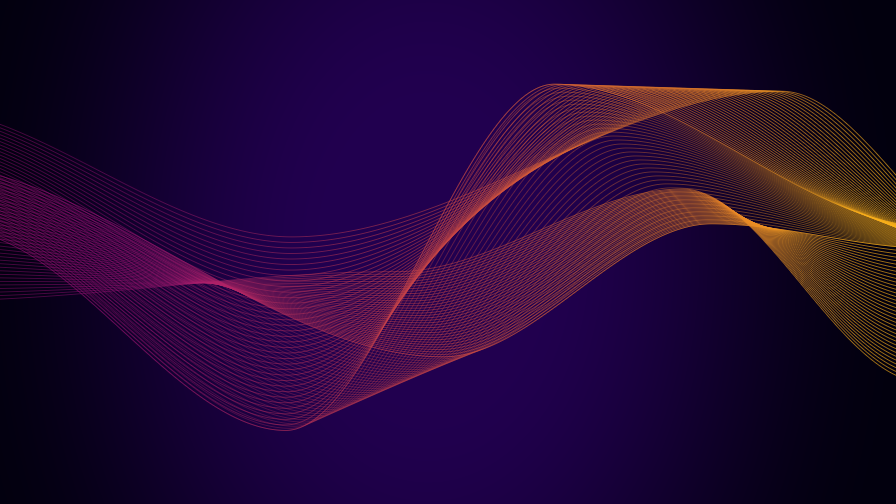
Give the GLSL for this background, as a WebGL 1 fragment shader.

```glsl
precision highp float;
// Twisting ribbons of fine magenta-to-gold lines over a dark violet glow.

uniform vec2 u_resolution;

#define LINES 36
#define LINE_WIDTH 0.0017
#define OPACITY_LEFT 0.52
#define OPACITY_RIGHT 0.78
#define GLOW_CENTER vec2(0.85, 0.50)
#define GLOW_INNER 0.18
#define GLOW_OUTER 0.96

const float ASPECT = 16.0 / 9.0;

const vec3 VIOLET  = vec3(0.130, 0.000, 0.310);
const vec3 NIGHT   = vec3(0.008, 0.000, 0.055);
const vec3 MAGENTA = vec3(0.620, 0.060, 0.470);
const vec3 CORAL   = vec3(0.800, 0.270, 0.270);
const vec3 ORANGE  = vec3(0.880, 0.460, 0.160);
const vec3 GOLD    = vec3(0.980, 0.690, 0.100);

// Height (x) and slope (y) of an eased step from one turning point to the next.
vec2 easedStep(vec2 from, vec2 to, float x) {
  float span = to.x - from.x;
  float u = clamp((x - from.x) / span, 0.0, 1.0);
  float rise = to.y - from.y;
  return rise * vec2(u * u * (3.0 - 2.0 * u), 6.0 * u * (1.0 - u) / span);
}

// Height and slope of a wave through four turning points (xs, ys).
vec2 wave(vec4 xs, vec4 ys, float x) {
  return vec2(ys.x, 0.0)
    + easedStep(vec2(xs.x, ys.x), vec2(xs.y, ys.y), x)
    + easedStep(vec2(xs.y, ys.y), vec2(xs.z, ys.z), x)
    + easedStep(vec2(xs.z, ys.z), vec2(xs.w, ys.w), x);
}

// Light let through by lines blended between two edge waves.
float ribbon(vec2 p, vec4 xsA, vec4 ysA, vec4 xsB, vec4 ysB,
             float opacity, float pixel) {
  float clear = 1.0;
  float peak = opacity * min(1.0, LINE_WIDTH / pixel);
  for (int i = 0; i < LINES; i++) {
    float t = float(i) / float(LINES - 1);
    vec2 line = wave(mix(xsA, xsB, t), mix(ysA, ysB, t), p.x);
    float dist = abs(p.y - line.x) / sqrt(1.0 + line.y * line.y);
    float cover = clamp((0.5 * (LINE_WIDTH + pixel) - dist) / pixel, 0.0, 1.0);
    clear *= 1.0 - peak * cover;
  }
  return clear;
}

// Line colour along the width.
vec3 lineColor(float s) {
  vec3 c = mix(MAGENTA, CORAL, smoothstep(0.08, 0.50, s));
  c = mix(c, ORANGE, smoothstep(0.45, 0.75, s));
  return mix(c, GOLD, smoothstep(0.72, 1.0, s));
}

void main() {
  vec2 uv = gl_FragCoord.xy / u_resolution;
  vec2 p = uv * vec2(ASPECT, 1.0);
  float pixel = 1.0 / u_resolution.y;

  // Background glow
  float radius = length((p - GLOW_CENTER) * vec2(1.0, 0.7));
  vec3 color = mix(VIOLET, NIGHT, smoothstep(GLOW_INNER, GLOW_OUTER, radius));

  // Turning points of the edge waves
  vec4 crestX = vec4(-0.185, 0.579, 1.551, 2.037);
  vec4 crestY = vec4(0.792, 0.530, 0.819, 0.449);
  vec4 steepX = vec4(-0.081, 0.567, 1.100, 1.852);
  vec4 steepY = vec4(0.542, 0.146, 0.833, 0.549);
  vec4 lowX = vec4(-0.162, 0.880, 1.412, 1.852);
  vec4 lowY = vec4(0.676, 0.292, 0.556, 0.507);
  vec4 flatX = vec4(-0.139, 0.787, 1.354, 1.829);
  vec4 flatY = vec4(0.403, 0.461, 0.625, 0.243);

  // Three ribbons joined along their shared edges
  float opacity = mix(OPACITY_LEFT, OPACITY_RIGHT, uv.x);
  float clear = ribbon(p, crestX, crestY, steepX, steepY, opacity, pixel);
  clear *= ribbon(p, steepX, steepY, lowX, lowY, opacity * 0.7, pixel);
  clear *= ribbon(p, lowX, lowY, flatX, flatY, opacity, pixel);

  color = mix(lineColor(uv.x), color, clear);
  gl_FragColor = vec4(color, 1.0);
}
```
